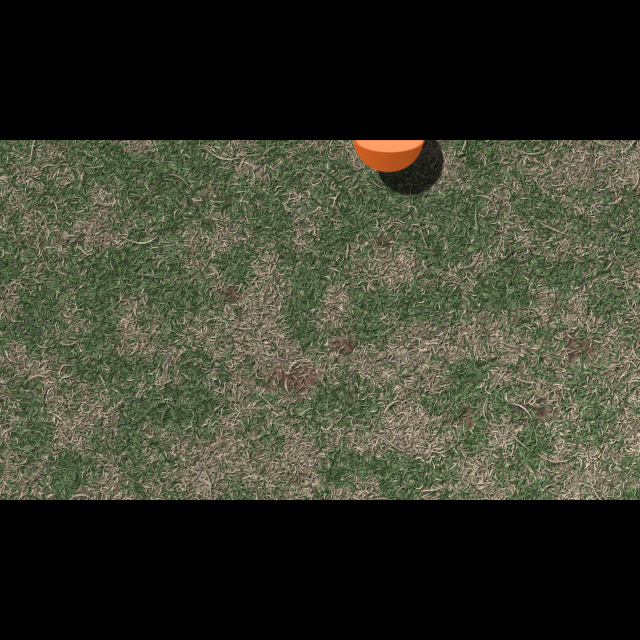
A Shadertoy shader for this texture:

```glsl
// Patchy sunlit lawn seen from above, with an orange pot, in a black letterbox.

const vec3 SOIL = vec3(0.36, 0.32, 0.25);
const vec3 BARE_EARTH = vec3(0.35, 0.27, 0.23);
const vec3 GREEN_DARK = vec3(0.18, 0.26, 0.13);
const vec3 GREEN_LIGHT = vec3(0.43, 0.53, 0.37);
const vec3 STRAW_DARK = vec3(0.41, 0.37, 0.29);
const vec3 STRAW_LIGHT = vec3(0.74, 0.68, 0.60);
const vec3 POT_SIDE = vec3(0.72, 0.33, 0.12);
const vec3 POT_RIM = vec3(1.0, 0.62, 0.40);
const vec2 BAND = vec2(0.219, 0.781);

// Bare spots: centre x, centre y, radius
const vec3 SPOTS[7] = vec3[7](
    vec3(0.36, 0.54, 0.028), vec3(0.46, 0.41, 0.048), vec3(0.91, 0.455, 0.034),
    vec3(0.83, 0.36, 0.032), vec3(0.60, 0.62, 0.022), vec3(0.72, 0.35, 0.030),
    vec3(0.54, 0.46, 0.032));

float hash(vec2 p) {
    vec3 q = fract(p.xyx * vec3(0.1031, 0.1030, 0.0973));
    q += dot(q, q.yzx + 33.33);
    return fract((q.x + q.y) * q.z);
}

vec2 hash2(vec2 p) {
    return vec2(hash(p), hash(p + vec2(47.3, 113.7)));
}

float noise(vec2 p) {
    vec2 i = floor(p), f = fract(p);
    f = f * f * (3.0 - 2.0 * f);
    return mix(mix(hash(i), hash(i + vec2(1, 0)), f.x),
               mix(hash(i + vec2(0, 1)), hash(i + vec2(1, 1)), f.x), f.y);
}

float fbm(vec2 p) {
    return 0.5 * noise(p) + 0.3 * noise(p * 2.1 + 17.0) + 0.2 * noise(p * 4.3 + 41.0);
}

float bareness(vec2 p) {
    float bare = 0.0;
    float ragged = 0.6 + 0.9 * noise(p * 45.0);
    for (int i = 0; i < 7; i++) {
        float d = length((p - SPOTS[i].xy) * vec2(0.9, 1.2)) / SPOTS[i].z;
        bare = max(bare, 1.0 - smoothstep(0.3, 1.1, d * ragged));
    }
    return bare;
}

// Share of green blades: lush on the left, drier to the lower right
float greenShare(vec2 p) {
    float dry = 0.13 * smoothstep(0.2, 1.0, p.x) + 0.12 * smoothstep(0.5, 0.2, p.y);
    return clamp(0.66 + 2.3 * (fbm(p * 19.0) - 0.5) - dry, 0.06, 0.94);
}

// Coverage of a curved tapering blade centred on the origin
float blade(vec2 p, float angle, float halfLength, float width, float bend, float blur) {
    float c = cos(angle), s = sin(angle);
    vec2 q = vec2(c * p.x + s * p.y, c * p.y - s * p.x);
    q.y += bend * (q.x * q.x - 0.3 * halfLength * halfLength);
    float along = clamp(q.x, -halfLength, halfLength);
    float taper = 1.0 - 0.6 * abs(along) / halfLength;
    float d = length(q - vec2(along, 0.0)) - width * taper;
    return 1.0 - smoothstep(-blur, blur, d);
}

// Scatter one blade per cell over the given colour, each with a soft shadow
vec3 bladeLayer(vec3 under, vec2 p, float cells, float density, float width,
                float greenBias, float seed, float pixel) {
    vec2 g = p * cells + seed * vec2(3.71, 5.37);
    vec2 home = floor(g);
    float blur = 0.6 * pixel * cells;
    vec3 color = under;
    for (int y = -1; y <= 1; y++)
    for (int x = -1; x <= 1; x++) {
        vec2 cell = home + vec2(x, y);
        vec2 id = cell + seed * 61.0;
        vec2 root = cell + hash2(id);
        vec2 rootUV = (root - seed * vec2(3.71, 5.37)) / cells;
        vec2 kind = hash2(id + 211.0), form = hash2(id + 307.0);
        if (kind.x > density * (1.0 - 0.75 * bareness(rootUV))) continue;
        float angle = 6.2832 * hash(id + 401.0);
        float halfLength = mix(0.35, 0.85, form.x);
        float bend = 1.6 * (form.y - 0.5);
        vec2 q = g - root;
        float shade = blade(q - vec2(0.10, -0.12), angle, halfLength, width, bend, 0.08 + blur);
        color *= 1.0 - 0.38 * shade;
        bool isGreen = kind.y < greenShare(rootUV) + greenBias;
        float tone = hash(id + 503.0);
        vec3 tint = isGreen ? mix(GREEN_DARK, GREEN_LIGHT, tone)
                            : mix(STRAW_DARK, STRAW_LIGHT, tone);
        color = mix(color, tint, 0.92 * blade(q, angle, halfLength, width, bend, blur));
    }
    return color;
}

vec3 lawn(vec2 p, float pixel) {
    vec3 ground = mix(SOIL, mix(STRAW_LIGHT, GREEN_LIGHT, greenShare(p)), 0.45);
    ground = mix(ground, BARE_EARTH, bareness(p));
    vec3 color = ground * (0.7 + 0.6 * noise(p * 230.0));
    for (int i = 0; i < 7; i++) {
        float layer = float(i);
        color = bladeLayer(color, p, 68.0 + 6.0 * layer, 0.95, 0.12, 0.0, layer + 1.0, pixel);
    }
    // Sparse long dry runners
    color = bladeLayer(color, p, 32.0, 0.13, 0.042, -0.6, 9.0, pixel);
    float sun = 0.98 + 0.15 * smoothstep(0.3, 1.0, p.x) * smoothstep(0.7, 0.2, p.y);
    return color * sun * (0.93 + 0.26 * noise(p * 300.0)) + 0.025;
}

float ellipse(vec2 p, vec2 center, vec2 radii, float blur) {
    float d = (length((p - center) / radii) - 1.0) * min(radii.x, radii.y);
    return 1.0 - smoothstep(-blur, blur, d);
}

void mainImage(out vec4 fragColor, in vec2 fragCoord) {
    float pixel = 1.0 / min(iResolution.x, iResolution.y);
    vec2 p = (fragCoord - 0.5 * iResolution.xy) * pixel + 0.5;
    float band = smoothstep(-0.5, 0.5, (p.y - BAND.x) / pixel)
               * smoothstep(-0.5, 0.5, (BAND.y - p.y) / pixel);
    vec3 color = vec3(0.0);
    if (band > 0.0) {
        color = lawn(p, pixel);
        color *= 1.0 - 0.68 * ellipse(p, vec2(0.640, 0.749), vec2(0.053, 0.054), 0.003);
        vec3 side = POT_SIDE * (1.0 - 2.5 * (p.x - 0.607));
        color = mix(color, side, ellipse(p, vec2(0.607, 0.785), vec2(0.055, 0.054), pixel));
        color = mix(color, POT_RIM, ellipse(p, vec2(0.609, 0.782), vec2(0.053, 0.020), pixel));
    }
    fragColor = vec4(color * band, 1.0);
}
```
